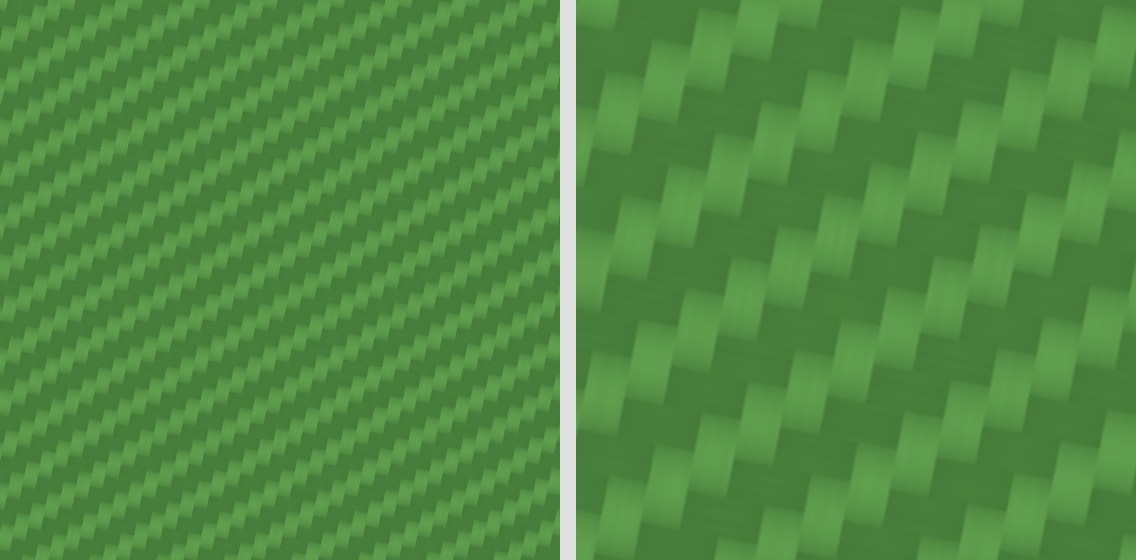
Left, the full canvas; right, a detail of the centre.
Give the GLSL for this texture, as a three.js fragment shader.

```glsl
// Green two-by-two twill weave, tilted, with soft sheen on the upright tows.
#define CELLS 42.3          // tow widths across the canvas
#define TILT 0.190          // clockwise rotation in radians
#define PHASE vec2(0.41, 0.22)
#define STRANDS 7.0         // fibres in one tow
#define FIBRE 0.022         // strength of fibre variation
#define SOFTNESS 0.0021     // width of edge smoothing
#define WARP_END vec3(0.303, 0.523, 0.249)
#define WARP_SHEEN vec3(0.371, 0.618, 0.301)
#define WEFT_END vec3(0.273, 0.479, 0.224)
#define WEFT_SHEEN vec3(0.283, 0.496, 0.233)

varying vec2 vUv;

float hash(vec2 p) {
  vec3 q = fract(vec3(p.xyx) * 0.1031);
  q += dot(q, q.yzx + 33.33);
  return fract((q.x + q.y) * q.z);
}

// Brightness of one fibre, varying from float to float.
float fibre(float across, vec2 id) {
  return 1.0 + FIBRE * (hash(vec2(floor(across * STRANDS), id.x + 7.0 * id.y)) - 0.5);
}

vec3 weave(vec2 uv) {
  // Tilted grid counted from the upper left corner
  vec2 p = vec2(uv.x, 1.0 - uv.y) * CELLS;
  float c = cos(TILT);
  float s = sin(TILT);
  p = vec2(c * p.x + s * p.y, c * p.y - s * p.x) + PHASE;

  vec2 cell = floor(p);
  vec2 f = p - cell;
  float turn = mod(cell.x + cell.y + 1.0, 4.0);

  // Upright tow on top for two cells, then the crosswise tow for two
  bool warp = turn < 1.5;
  float along = 0.5 * (warp ? turn + f.y : turn - 2.0 + f.x);
  float sheen = 4.0 * along * (1.0 - along);
  vec2 start = warp ? cell - vec2(0.0, turn) : cell - vec2(turn - 2.0, 0.0);
  vec3 color = warp ? mix(WARP_END, WARP_SHEEN, sheen)
                    : mix(WEFT_END, WEFT_SHEEN, sheen);
  return color * fibre(warp ? p.x : p.y, start);
}

void main() {
  // Average a small grid of samples to smooth the edges
  vec3 color = vec3(0.0);
  for (int y = -1; y <= 1; y++) {
    for (int x = -1; x <= 1; x++) {
      color += weave(vUv + vec2(float(x), float(y)) * SOFTNESS / 3.0);
    }
  }
  gl_FragColor = vec4(color / 9.0, 1.0);
}
```
